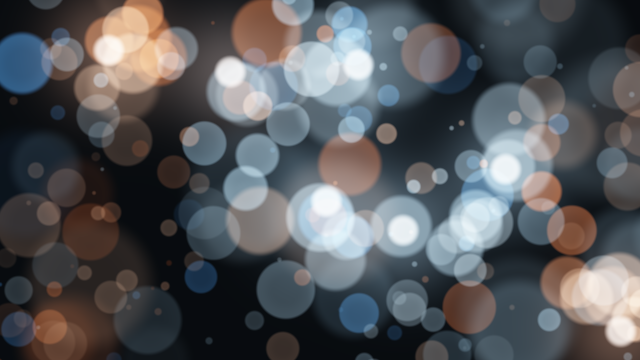
This background is drawn by a Shadertoy shader. Its source:

```glsl
// Out-of-focus lights on near-black: translucent warm and cool discs in layers
// from wide haze to tiny specks, plus denser clusters with white-hot cores.
// Light is summed, then compressed by an exponential exposure curve.

const int CLUSTERS = 7;
// Cluster centre as a fraction of the canvas, then its share of warm lights.
const vec3 CLUSTER[CLUSTERS] = vec3[CLUSTERS](
    vec3(0.51, 0.44, 0.06), vec3(0.56, 0.82, 0.10), vec3(0.79, 0.53, 0.10),
    vec3(0.17, 0.86, 0.80), vec3(0.97, 0.08, 0.85), vec3(0.36, 0.80, 0.55),
    vec3(0.63, 0.36, 0.12));

const vec3 NIGHT  = vec3(0.022, 0.032, 0.042);
const vec3 ICE    = vec3(0.58, 0.81, 0.97);
const vec3 BLUE   = vec3(0.22, 0.52, 0.88);
const vec3 SILVER = vec3(0.64, 0.74, 0.80);
const vec3 ORANGE = vec3(1.00, 0.38, 0.13);
const vec3 TAN    = vec3(0.82, 0.60, 0.47);

// Integer hash: three random values in 0..1 for a light in a layer.
vec3 hash3(int index, int layer, int salt) {
    uvec3 v = uvec3(index, layer, salt) * 1664525u + 1013904223u;
    v.x += v.y * v.z; v.y += v.z * v.x; v.z += v.x * v.y;
    v ^= v >> 16u;
    v.x += v.y * v.z; v.y += v.z * v.x; v.z += v.x * v.y;
    return vec3(v >> 8u) / 16777216.0;
}

// Flat disc with a faintly brighter rim; softness is a fraction of the radius.
float disc(float dist, float radius, float softness) {
    float edge = max(softness * radius, 1.5 / iResolution.y);
    float body = 1.0 - smoothstep(radius - edge, radius + edge, dist);
    return body * mix(0.88, 1.0, smoothstep(0.4, 0.95, dist / radius));
}

vec3 lightColour(float warmth, vec3 rnd) {
    vec3 cool = rnd.y < 0.18 ? BLUE : mix(SILVER, ICE, rnd.z);
    vec3 warm = mix(TAN, ORANGE, smoothstep(0.35, 0.95, rnd.y));
    return rnd.x < warmth ? warm : cool;
}

// Broad brightness around the clusters, used to dim remote lights.
float clusterGlow(vec2 pos, float aspect) {
    float glow = 0.0;
    for (int i = 0; i < CLUSTERS; i++) {
        vec2 d = pos - CLUSTER[i].xy * vec2(aspect, 1.0);
        glow += exp(-dot(d, d) / 0.045);
    }
    return min(glow, 1.4);
}

// Evenly spread lights with jitter; size holds the radius range.
vec3 scatterLayer(vec2 p, float aspect, int layer, int count, vec2 size,
                  float softness, float power) {
    vec3 sum = vec3(0.0);
    for (int i = 0; i < count; i++) {
        vec3 place = hash3(i, layer, 1);
        vec2 spread = fract(float(i) * vec2(0.7549, 0.5698) + 0.45 * place.xy);
        vec2 pos = (spread * 1.1 - 0.05) * vec2(aspect, 1.0);
        float radius = mix(size.x, size.y, place.z * place.z);
        float dist = length(p - pos);
        if (dist > radius * (1.0 + softness) + 0.01) continue;

        vec3 look = hash3(i, layer, 2);
        float warmth = mix(0.24, 0.54, smoothstep(0.2, 0.8, abs(pos.x - 0.6 * aspect)));
        float level = power * mix(0.35, 1.25, look.z) * (0.45 + 0.75 * clusterGlow(pos, aspect));
        sum += lightColour(warmth, hash3(i, layer, 3)) * level
             * disc(dist, radius, softness * mix(0.6, 1.0, look.x));
    }
    return sum;
}

// Overlapping lights around each cluster centre, the first one a hot core.
vec3 clusterLights(vec2 p, float aspect) {
    vec3 sum = vec3(0.0);
    for (int i = 0; i < CLUSTERS; i++) {
        vec2 centre = CLUSTER[i].xy * vec2(aspect, 1.0);
        float warmth = CLUSTER[i].z;
        vec3 tint = mix(ICE, mix(TAN, ORANGE, 0.35), warmth);
        vec2 d = p - centre;
        sum += tint * 0.40 * exp(-dot(d, d) / 0.024);
        sum += mix(vec3(1.0), tint, 0.35) * 1.5 * disc(length(d), 0.038, 0.30);
        for (int j = 0; j < 7; j++) {
            vec3 place = hash3(j, i, 4);
            vec2 offset = (place.xy + hash3(j, i, 5).xy - 1.0) * vec2(0.25, 0.21);
            float radius = mix(0.035, 0.100, place.z);
            vec3 look = hash3(j, i, 6);
            sum += lightColour(warmth, look) * mix(0.30, 0.68, look.z)
                 * disc(length(d - offset), radius, 0.11);
        }
    }
    return sum;
}

void mainImage(out vec4 fragColor, in vec2 fragCoord) {
    vec2 p = fragCoord / iResolution.y;
    float aspect = iResolution.x / iResolution.y;

    vec3 light = NIGHT;
    light += scatterLayer(p, aspect, 11, 30, vec2(0.090, 0.200), 0.30, 0.25); // haze
    light += scatterLayer(p, aspect, 12, 56, vec2(0.045, 0.095), 0.08, 0.46); // large
    light += scatterLayer(p, aspect, 13, 70, vec2(0.018, 0.045), 0.12, 0.44); // small
    light += scatterLayer(p, aspect, 14, 60, vec2(0.004, 0.012), 0.28, 0.50); // specks
    light += clusterLights(p, aspect);

    fragColor = vec4(1.0 - exp(-1.4 * light), 1.0);
}
```
